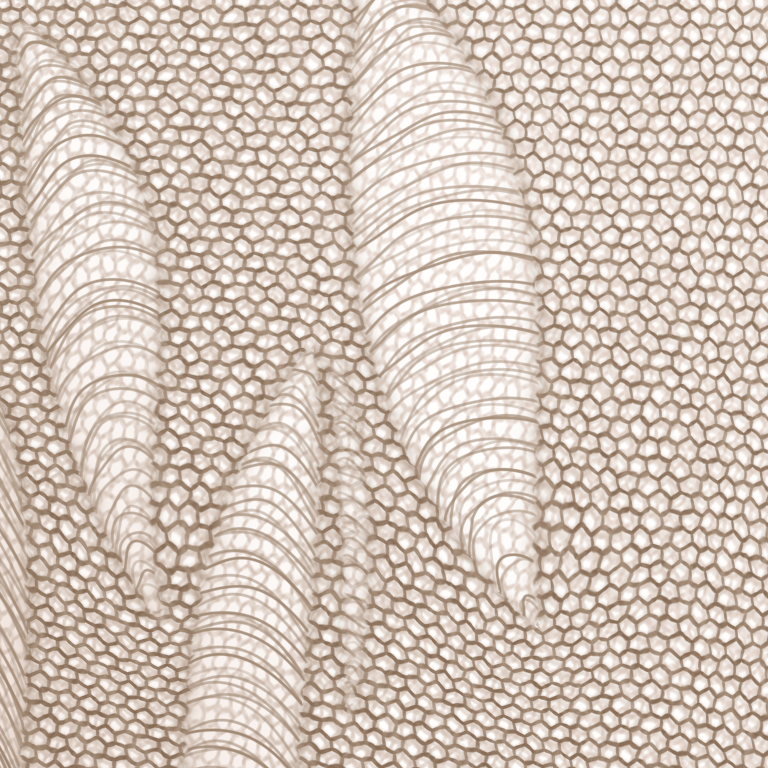
Give the GLSL for this texture, as a WebGL 2 fragment shader.

```glsl
#version 300 es
precision highp float;
// Sheer beige knit: rows of linked loops torn open by ladders of loose arched threads.
uniform vec2 u_resolution;
out vec4 outColor;

const vec3 WHITE = vec3(1.0, 0.995, 0.99);
const vec3 BLUSH = vec3(0.94, 0.88, 0.85);
const vec3 VEIL = vec3(0.82, 0.75, 0.70);
const vec3 YARN = vec3(0.67, 0.58, 0.50);
const vec3 BROWN = vec3(0.50, 0.39, 0.30);

float hash(float n) { return fract(sin(n * 91.37) * 4375.85); }

// Layered sines standing in for slack in the yarn
vec2 slack(vec2 p) {
  return vec2(sin(p.y * 31.0 + 2.0 * sin(p.x * 17.0)) + 0.7 * sin(p.y * 143.0 + p.x * 91.0),
              sin(p.x * 27.0 + 2.0 * sin(p.y * 13.0)) + 0.7 * sin(p.x * 157.0 - p.y * 83.0));
}

// Fuzzy fibre grain from crossed sines, about -1..1
float grain(vec2 p) {
  return 0.5 * sin(p.x * 410.0 + 3.0 * sin(p.y * 170.0)) + 0.5 * sin(p.y * 370.0 + 3.0 * sin(p.x * 230.0));
}

// Distances to the upright and the zigzag borders of unit-wide hexagonal cells
vec2 hexEdges(vec2 p) {
  vec2 period = vec2(1.0, 1.732), h = period * 0.5;
  vec2 a = mod(p, period) - h, b = mod(p - h, period) - h;
  vec2 g = abs(dot(a, a) < dot(b, b) ? a : b);
  return 0.5 - vec2(g.x, dot(g, vec2(0.5, 0.866)));
}

// Cubic through four values spaced evenly over s = 0..3
float cubic(vec4 v, float s) {
  float a = s - 1.0, b = s - 2.0, c = s - 3.0;
  return dot(v, vec4(-a * b * c / 6.0, s * b * c / 2.0, -s * a * c / 2.0, s * a * b / 6.0));
}

// Local pull that tilts the rows of loops
float pucker(vec2 p, vec2 center, float radius) {
  vec2 d = (p - center) / radius;
  return exp(-dot(d, d));
}

// Pale second layer seen through the openings
vec3 backing(vec2 p, float light) {
  vec2 q = p + 0.0022 * slack(p * 1.3 + 0.4);
  vec2 e = hexEdges(vec2(q.x * 52.0 - q.y * 18.0, q.y * 36.0 + q.x * 10.0));
  float lace = 1.0 - smoothstep(0.04, 0.24, min(e.x, e.y));
  lace *= 0.8 + 0.3 * grain(p);
  vec3 base = mix(BLUSH, WHITE, smoothstep(-0.1, 0.5, light));
  return mix(base, mix(VEIL, BLUSH, light * 0.8), lace);
}

// Front layer of linked loops with a soft offset shadow
vec3 fabric(vec2 p, float light) {
  vec2 w = p + 0.0024 * slack(p);
  w.y += 0.05 * pucker(p, vec2(0.68, 0.20), 0.14) + 0.045 * pucker(p, vec2(0.20, 0.22), 0.12);
  vec2 q = vec2(w.x * 37.5 + 0.3 * sin(w.x * 9.0) + 8.0 * max(w.x - 0.9, 0.0),
                (w.y - 1.0) * (37.5 + 8.0 * (1.0 - w.x)));
  vec2 e = hexEdges(q);
  vec2 back = hexEdges(q + vec2(0.16, 0.26));
  float shadow = 1.0 - smoothstep(0.02, 0.22, min(back.x, back.y));
  float thick = mix(0.075, 0.035, light) + 0.02 * grain(p);
  float upright = 1.0 - smoothstep(thick * 0.6, thick * 0.6 + 0.10, e.x);
  float zigzag = 1.0 - smoothstep(thick, thick + 0.11, e.y);
  float wire = max(zigzag, upright * 0.8);
  float halo = 1.0 - smoothstep(0.05, 0.32, min(e.x + 0.04, e.y));
  vec3 col = backing(p, light + 0.15);
  col = mix(col, VEIL, shadow * mix(0.7, 0.3, light));
  col = mix(col, VEIL, halo * mix(0.6, 0.35, light));
  float tone = 0.5 + 0.25 * sin(q.x * 2.3 + q.y) + 0.35 * (0.5 - p.y) + 0.25 * grain(p + 0.3);
  return mix(col, mix(YARN, BROWN, clamp(tone, 0.0, 1.0)), wire * 0.92);
}

// One tear: span = top and bottom, arc = rise across and bulge of its threads
vec3 ladder(vec3 cloth, vec2 p, vec2 span, vec4 left, vec4 right, vec2 arc, float seed, float light) {
  float s = 3.0 * (span.x - p.y) / (span.x - span.y);
  float sc = clamp(s, 0.0, 3.0);
  float l = cubic(left, sc), r = cubic(right, sc), width = max(r - l, 0.012);
  float d = min(p.x - l, r - p.x) + 0.0025 * sin(p.y * 260.0 + seed);
  float within = smoothstep(-0.03, 0.06, s) * (1.0 - smoothstep(2.94, 3.03, s));
  float open = smoothstep(-0.002, 0.004, d) * within;
  float u = clamp((p.x - l) / width, 0.0, 1.0);
  float lift = (arc.x * u + arc.y * 4.0 * u * (1.0 - u)) * clamp(width / 0.12, 0.0, 1.0);

  vec3 col = backing(p, light);
  col = mix(col, VEIL, 0.5 * exp(-max(d, 0.0) / 0.010));
  for (int i = 0; i < 3; i++) {
    float k = float(i);
    float v = p.y - lift * (1.0 + 0.18 * k) + 0.003 * sin(u * 5.0 + p.y * 40.0 + k * 2.0 + seed);
    float slope = max(length(vec2(dFdx(v), dFdy(v))) * u_resolution.y, 0.35);
    float pitch = 0.031 + 0.010 * k;
    float id = floor(v / pitch);
    float at = 0.5 + 0.6 * (hash(id + seed + 17.0 * k) - 0.5);
    float dist = abs(fract(v / pitch) - at) * pitch / slope;
    float strand = 1.0 - smoothstep(0.0006, 0.0030, dist);
    float strength = mix(0.45, 1.0, hash(id * 1.7 + seed + k)) * (1.0 - 0.22 * k);
    col = mix(col, mix(YARN, BROWN, 0.3 * (1.0 - p.y)), strand * strength);
  }
  // Gathered yarn along both sides
  float rim = exp(-abs(d + 0.004) / 0.006) * within * (0.75 + 0.25 * sin(p.y * 260.0));
  col = mix(cloth, col, open);
  return mix(col, mix(YARN, BROWN, 0.35), rim * 0.55);
}

void main() {
  vec2 p = gl_FragCoord.xy / u_resolution;
  float light = 0.02 + 0.62 * p.x + 0.38 * p.y + 0.3 * pucker(p, vec2(0.58, 0.76), 0.22);
  light = clamp(light, 0.0, 1.0);
  vec3 col = fabric(p, light);

  // Upper left, centre, lower middle, left border, narrow slit
  col = ladder(col, p, vec2(0.974, 0.193), vec4(0.020, 0.036, 0.081, 0.202),
               vec4(0.033, 0.195, 0.203, 0.215), vec2(0.055, 0.038), 3.0, light);
  col = ladder(col, p, vec2(1.078, 0.180), vec4(0.465, 0.456, 0.501, 0.697),
               vec4(0.482, 0.671, 0.701, 0.703), vec2(0.060, 0.030), 11.0, light);
  col = ladder(col, p, vec2(0.551, -0.035), vec4(0.404, 0.297, 0.250, 0.240),
               vec4(0.411, 0.415, 0.401, 0.385), vec2(-0.055, 0.030), 23.0, light);
  col = ladder(col, p, vec2(0.492, -0.094), vec4(-0.08, -0.09, -0.09, -0.09),
               vec4(0.0, 0.034, 0.034, 0.02), vec2(-0.14, 0.03), 37.0, light);
  vec3 slit = ladder(col, p, vec2(0.531, 0.063), vec4(0.430, 0.440, 0.447, 0.449),
                     vec4(0.443, 0.477, 0.479, 0.458), vec2(-0.06, 0.02), 41.0, light);
  outColor = vec4(mix(col, slit, 0.7), 1.0);
}
```
